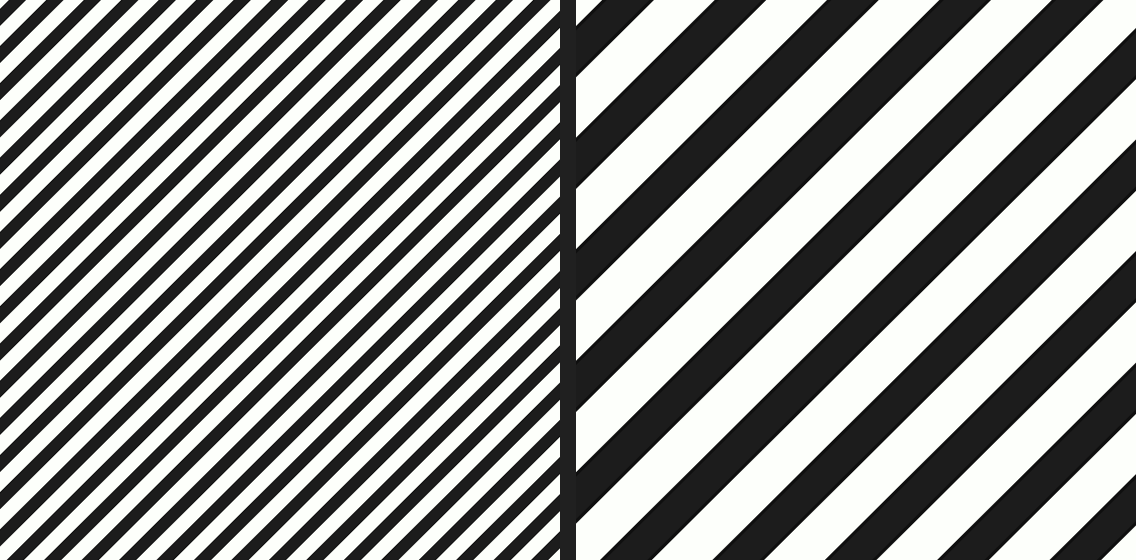
Left: the whole. Right: its middle third, enlarged.
Write a Shadertoy shader that draws this pattern.

```glsl
// Diagonal dark stripes rising to the right on a near-white ground.
// A linear phase across the canvas is folded into one repeat, and the distance
// to the stripe edge gives the smooth coverage and a thin darker rim.

const vec2  REPEATS       = vec2(14.95, 15.06); // stripes across and down
const float STRIPE_CENTRE = 0.467;              // position within one repeat
const float STRIPE_WIDTH  = 0.46;               // share of one repeat
const float RIM_WIDTH     = 0.04;               // share of one repeat
const vec3  GROUND_COLOUR = vec3(0.994, 1.0, 0.984);
const vec3  STRIPE_COLOUR = vec3(0.11);
const vec3  RIM_COLOUR    = vec3(0.06);

// Signed distance to the nearest stripe edge, in repeats; negative inside.
float stripeDistance(vec2 uv) {
    float phase = dot(vec2(uv.x, 1.0 - uv.y), REPEATS);
    float offset = fract(phase - STRIPE_CENTRE + 0.5) - 0.5;
    return abs(offset) - 0.5 * STRIPE_WIDTH;
}

// Box-filtered coverage of the region where the distance is negative.
float coverage(float distance, float pixel) {
    return clamp(0.5 - distance / pixel, 0.0, 1.0);
}

void mainImage(out vec4 fragColor, in vec2 fragCoord) {
    vec2 uv = fragCoord / iResolution.xy;
    float pixel = length(REPEATS / iResolution.xy); // one pixel, in repeats
    float edge = stripeDistance(uv);

    // Stripe body inside its rim, then the whole stripe over the ground
    vec3 stripe = mix(RIM_COLOUR, STRIPE_COLOUR, coverage(edge + RIM_WIDTH, pixel));
    vec3 colour = mix(GROUND_COLOUR, stripe, coverage(edge, pixel));
    fragColor = vec4(colour, 1.0);
}
```
